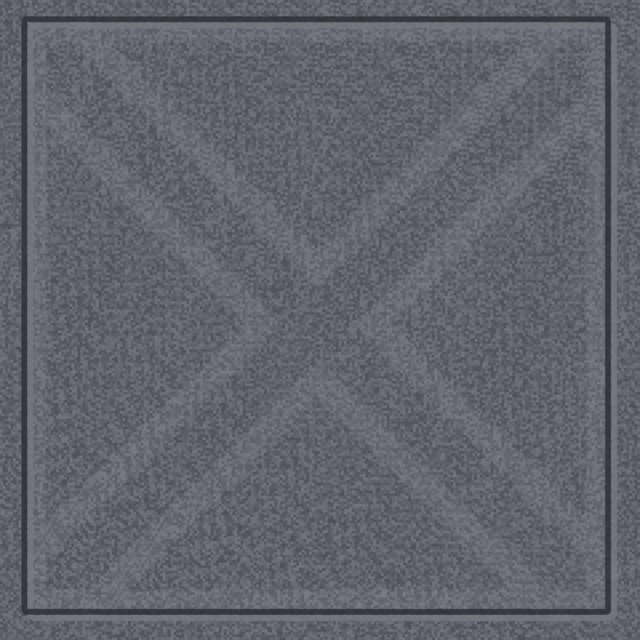
Reproduce this texture procedurally as a three.js fragment shader.

```glsl
// A grey metal panel: an engraved square frame with a lit lower-right lip,
// a pale inner border and a diagonal cross whose channels have pale flanks.
// Built from box distances, folded diagonals and smooth cellular grain.
varying vec2 vUv;

vec2 hash2(vec2 cell) {
  vec2 q = vec2(dot(cell, vec2(127.1, 311.7)), dot(cell, vec2(269.5, 183.3)));
  return fract(sin(q) * 43758.5453);
}

// Blends the random tones of nearby jittered cells, from 0 to 1.
float cellGrain(vec2 p) {
  vec2 cell = floor(p);
  float tone = 0.0;
  float total = 0.0;
  for (int j = -1; j <= 1; j++) {
    for (int i = -1; i <= 1; i++) {
      vec2 id = cell + vec2(float(i), float(j));
      vec2 away = id + 0.25 + 0.5 * hash2(id) - p;
      float weight = exp(-5.0 * dot(away, away));
      tone += weight * hash2(id + 57.0).x;
      total += weight;
    }
  }
  return tone / total;
}

float boxDistance(vec2 p, vec2 halfSize, float radius) {
  vec2 d = abs(p) - halfSize + radius;
  return length(max(d, 0.0)) + min(max(d.x, d.y), 0.0) - radius;
}

// Soft stripe of the given half width around distance zero.
float stripe(float d, float halfWidth, float blur) {
  return 1.0 - smoothstep(halfWidth - blur, halfWidth + blur, abs(d));
}

void main() {
  vec2 p = vUv - vec2(0.494, 0.507);
  vec2 frameSize = vec2(0.456, 0.463);
  float frame = boxDistance(p, frameSize, 0.003);
  float lip = boxDistance(p - vec2(0.0095, -0.0095), frameSize, 0.008);
  float grain = cellGrain(vUv * 240.0) - 0.5;

  // Pale border and the flanks of the diagonal cross
  vec2 fromCross = abs(vUv - vec2(0.4975, 0.4935));
  float flank = stripe(abs(fromCross.x - fromCross.y) - 0.085, 0.029, 0.008);
  float border = smoothstep(-0.039, -0.031, frame);
  float inside = 1.0 - smoothstep(-0.002, 0.002, frame);
  float pale = max(flank, border) * inside;

  vec3 color = vec3(0.385, 0.385, 0.43) + 0.037 * pale;
  color += grain * mix(0.15, 0.125, pale);

  // Lit lip, then the dark groove over it
  color = mix(color, vec3(0.455, 0.455, 0.485) + 0.03 * grain,
              stripe(lip, 0.0047, 0.0015));
  color = mix(color, vec3(0.215, 0.215, 0.25) + 0.03 * grain,
              stripe(frame, 0.0045, 0.0015));

  // Faint worn spots along the lip
  vec2 fold = abs(p - vec2(0.0095, -0.0095));
  float spot = min(length(fold - vec2(0.372, 0.463)),
                   length(fold - vec2(0.456, 0.39)));
  color += 0.012 * (1.0 - smoothstep(0.012, 0.018, spot));

  gl_FragColor = vec4(color, 1.0);
}
```
